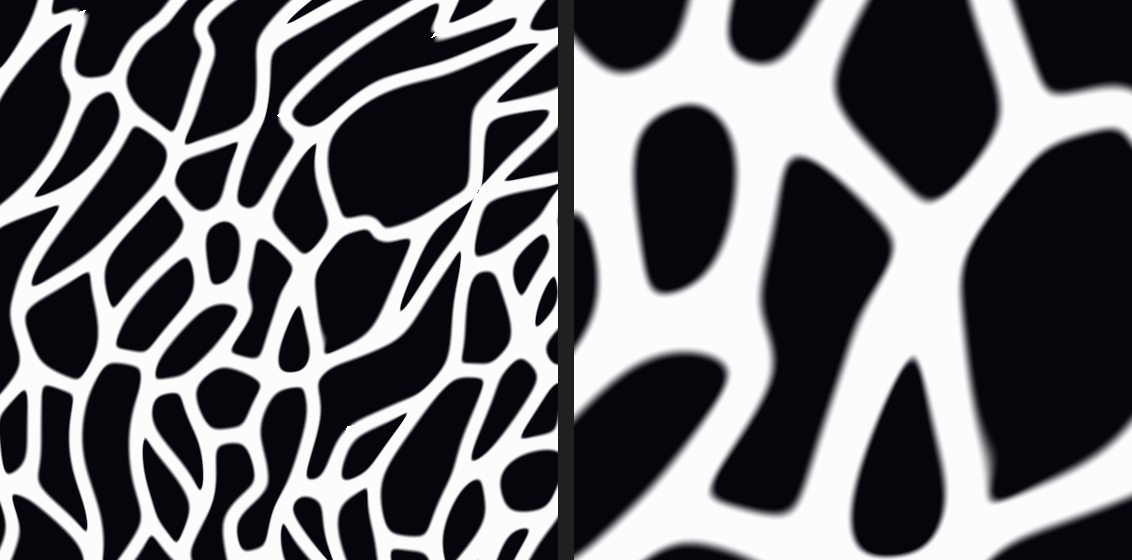
Left: the whole. Right: its middle third, enlarged.
Reproduce this pattern procedurally as a Shadertoy shader.

```glsl
// Dark, rounded, elongated islands separated by pale winding channels.
// Soft cellular noise on a sheared, wavy grid: some neighbouring cells join
// into longer hooked shapes, and the borders between groups become channels.

const vec3 INK = vec3(0.014, 0.024, 0.046);
const vec3 PAPER = vec3(0.985, 0.992, 0.992);
const vec2 CELLS = vec2(11.5, 6.3);     // cells across and up the canvas
const float JITTER = 0.86;              // scatter of the cell centres
const float SHARPNESS = 5.0;            // lower values round the corners more
const float HALF_CHANNEL = 0.0125;
const float EDGE_SOFTNESS = 0.0045;
const int REACH = 2;

vec2 hash22(vec2 cell) {
    vec3 h = fract(cell.xyx * vec3(0.1031, 0.1030, 0.0973));
    h += dot(h, h.yzx + 33.33);
    return fract((h.xx + h.yz) * h.zy);
}

// Canvas to grid: the lean grows to the upper right, sines add the meander.
vec2 toGrid(vec2 p) {
    float lean = p.y * (-0.15 + 0.3 * p.y + 0.3 * p.x);
    float sway = 0.022 * sin(9.0 * p.y + 5.0 * p.x + 0.6)
               + 0.011 * sin(19.0 * p.y - 8.0 * p.x + 2.0);
    float lift = 0.03 * sin(11.0 * p.x + 3.0 * p.y);
    return (p + vec2(-lean - sway, lift)) * CELLS + 40.0;
}

vec2 cellCentre(vec2 cell) {
    return cell + 0.5 + JITTER * (hash22(cell) - 0.5);
}

// Follows links to the cell above or beside; joined cells share an owner.
vec2 groupOwner(vec2 cell) {
    for (int i = 0; i < 2; i++) {
        float link = hash22(cell + 71.0).x;
        if (link < 0.27) cell.y += 1.0;
        else if (link < 0.36) cell.x += 1.0;
    }
    return cell;
}

vec2 nearestGroup(vec2 q) {
    vec2 base = floor(q), nearest = base;
    float best = 1e3;
    for (int y = -REACH; y <= REACH; y++)
    for (int x = -REACH; x <= REACH; x++) {
        vec2 cell = base + vec2(x, y);
        vec2 d = cellCentre(cell) - q;
        if (dot(d, d) < best) {
            best = dot(d, d);
            nearest = cell;
        }
    }
    return groupOwner(nearest);
}

// Approximate distance, in canvas units, to the border of the own group.
float borderDistance(vec2 q, mat2 jacobian) {
    vec2 base = floor(q), ownGroup = nearestGroup(q);
    vec3 own = vec3(0.0), other = vec3(0.0);   // weighted offsets, weight
    for (int y = -REACH; y <= REACH; y++)
    for (int x = -REACH; x <= REACH; x++) {
        vec2 cell = base + vec2(x, y);
        vec2 d = cellCentre(cell) - q;
        vec3 term = vec3(d, 1.0) * exp(-SHARPNESS * dot(d, d));
        if (groupOwner(cell) == ownGroup) own += term;
        else other += term;
    }
    own.z = max(own.z, 1e-12);
    other.z = max(other.z, 1e-12);
    float field = log(own.z / other.z) / SHARPNESS;
    vec2 slope = 2.0 * (own.xy / own.z - other.xy / other.z);
    return field / max(length(slope * jacobian), 1.0);
}

void mainImage(out vec4 fragColor, in vec2 fragCoord) {
    vec2 p = fragCoord / iResolution.y;
    vec2 q = toGrid(p);

    // Local stretch of the grid keeps the channel width even.
    vec2 e = vec2(0.002, 0.0);
    mat2 jacobian = mat2(toGrid(p + e.xy) - q, toGrid(p + e.yx) - q) / e.x;

    float d = borderDistance(q, jacobian) - HALF_CHANNEL;
    float soft = max(EDGE_SOFTNESS, 0.75 / iResolution.y);
    fragColor = vec4(mix(PAPER, INK, smoothstep(-soft, soft, d)), 1.0);
}
```
